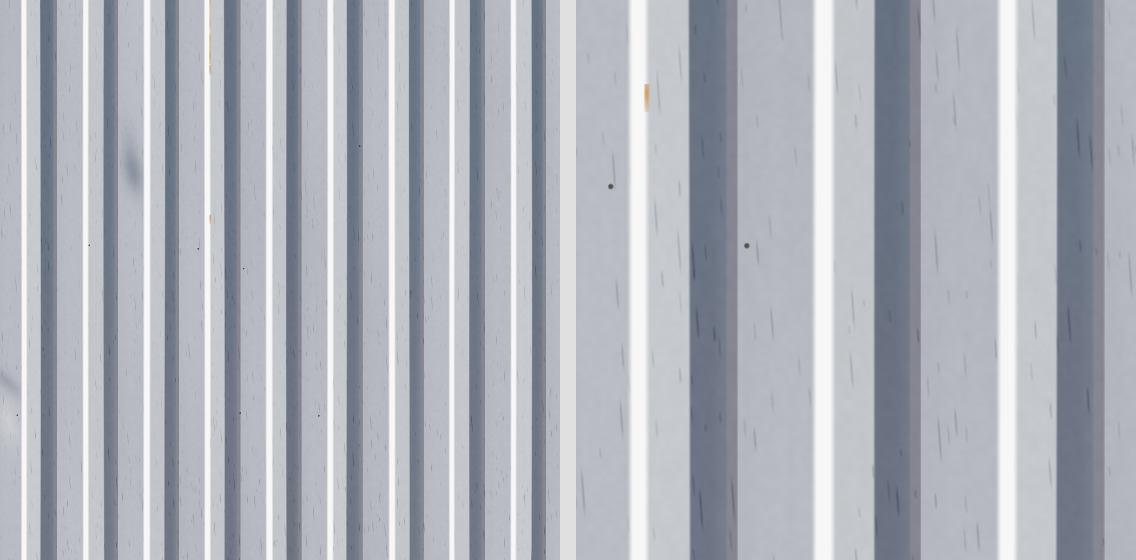
Left: the whole. Right: its middle third, enlarged.
This texture is drawn by a WebGL 1 fragment shader. Its source:

```glsl
precision highp float;
// Painted corrugated metal cladding: vertical ribs with sunlit ridges and shaded folds.

#define BAYS 9.16          // ribs across the canvas
#define FIRST_RIDGE 0.0436 // x of the first bright ridge
#define RIDGE_HALF 0.046   // the widths below are fractions of one bay
#define SHADE_START 0.286
#define LIP_START 0.474
#define BAY_END 0.536
#define JITTER 0.026       // variation of the folds between bays
#define STREAK_DEPTH 0.10
#define GRAIN_DEPTH 0.012

uniform vec2 u_resolution;

const vec3 FLAT_GREY = vec3(0.722, 0.734, 0.764);
const vec3 LIT_GREY = vec3(0.768, 0.780, 0.800);
const vec3 RIDGE_WHITE = vec3(0.970, 0.970, 0.968);
const vec3 SHADE_TOP = vec3(0.400, 0.448, 0.510);
const vec3 SHADE_BASE = vec3(0.440, 0.460, 0.520);
const vec3 LIP_GREY = vec3(0.520, 0.525, 0.570);
const vec3 RUST = vec3(0.800, 0.610, 0.380);

float hash(vec2 p) {
  return fract(sin(dot(p, vec2(127.1, 311.7))) * 43758.545);
}

// Signed random value in -1..1 for one bay
float vary(float bay, float seed) {
  return 2.0 * hash(vec2(bay, seed)) - 1.0;
}

// Antialiased step, with x in bay units
float edge(float at, float x) {
  float soft = max(0.010, 0.8 * BAYS / u_resolution.x);
  return smoothstep(at - soft, at + soft, x);
}

// Thin, tapered, slightly slanted scratches, at most one per cell
float streaks(vec2 p, vec2 grid, float density) {
  vec2 g = p * grid;
  g.y += 7.0 * hash(vec2(floor(g.x), grid.y));
  vec2 cell = floor(g);
  vec2 q = fract(g) - 0.5;
  float pick = hash(cell + grid);
  float span = mix(0.15, 0.48, hash(cell + 3.7));
  q.x += 0.22 * q.y - 0.5 * (hash(cell + 9.1) - 0.5);
  float soft = max(0.0013, 0.8 / u_resolution.x) * grid.x;
  float line = 1.0 - smoothstep(0.0, soft, abs(q.x));
  float taper = 1.0 - smoothstep(0.3 * span, span, abs(q.y));
  return line * taper * step(1.0 - density, pick);
}

// Rare dark dots
float specks(vec2 p) {
  vec2 g = p * 10.0;
  vec2 cell = floor(g);
  vec2 center = 0.2 + 0.6 * vec2(hash(cell + 1.3), hash(cell + 5.9));
  float dot_shape = 1.0 - smoothstep(0.008, 0.022, length(fract(g) - center));
  return dot_shape * step(0.92, hash(cell + 2.4));
}

// Soft slanted smudge
float dent(vec2 p, vec2 center, vec2 size) {
  vec2 d = p - center;
  d.y += 0.8 * d.x;
  d /= size;
  return exp(-dot(d, d));
}

// Fine pitted paint: bilinear blend of cell values
float grain(vec2 p) {
  vec2 c = floor(p);
  vec2 f = fract(p);
  float low = mix(hash(c), hash(c + vec2(1.0, 0.0)), f.x);
  float high = mix(hash(c + vec2(0.0, 1.0)), hash(c + 1.0), f.x);
  return mix(low, high, f.y) - 0.5;
}

void main() {
  vec2 p = gl_FragCoord.xy / u_resolution;
  float x = (p.x - FIRST_RIDGE) * BAYS;
  float bay = floor(x + 1.0 - BAY_END);
  float f = x - bay;

  // Fold positions, bent slightly along the height
  float bend = 0.006 * sin(4.0 * p.y + 2.3 * bay);
  float ridge_at = 0.5 * JITTER * vary(bay, 1.0) + 0.5 * bend;
  float ridge_half = RIDGE_HALF + 0.006 * vary(bay, 2.0);
  float shade_at = SHADE_START + JITTER * vary(bay, 3.0) + bend;

  // Faces from left to right: flat, lit, shade, lip, next flat
  float drift = sin(5.0 * p.y + 1.7 * bay) + 0.6 * sin(11.0 * p.y + 9.0 * p.x);
  vec3 flat_color = FLAT_GREY - 0.012 * (1.0 - smoothstep(-0.46, -0.25, f));
  flat_color += 0.010 * vary(bay, 4.0) + 0.006 * drift;
  vec3 lit_color = LIT_GREY + 0.008 * vary(bay, 5.0) + 0.004 * drift;
  vec3 shade_color = mix(SHADE_BASE, SHADE_TOP, smoothstep(0.1, 0.9, p.y));
  shade_color += 0.012 * vary(bay, 6.0) + 0.03 * smoothstep(0.38, LIP_START, f);

  // Dents press into the flat faces near the left side
  float dents = 0.16 * dent(p, vec2(0.238, 0.692), vec2(0.018, 0.035));
  dents += 0.05 * dent(p, vec2(0.232, 0.745), vec2(0.016, 0.040));
  dents += 0.09 * dent(p, vec2(0.012, 0.318), vec2(0.025, 0.016));
  dents -= 0.06 * dent(p, vec2(0.015, 0.245), vec2(0.022, 0.040));
  flat_color -= dents * vec3(1.1, 1.0, 0.85);

  vec3 color = mix(flat_color, lit_color, edge(ridge_at, f));
  color = mix(color, shade_color, edge(shade_at, f));
  color = mix(color, LIP_GREY, edge(LIP_START, f));
  color = mix(color, FLAT_GREY, edge(BAY_END, f));

  // Weathering of the paint
  float wear = streaks(p, vec2(85.0, 27.0), 0.20);
  wear += 0.6 * streaks(p + 0.37, vec2(130.0, 48.0), 0.16);
  color -= STREAK_DEPTH * wear * mix(1.1, 0.6, p.y);
  color += GRAIN_DEPTH * (grain(p * vec2(260.0, 150.0)) + grain(p * 340.0));
  color = mix(color, vec3(0.22), 0.8 * specks(p));

  // Sunlit ridge with soft shoulders
  float from_ridge = abs(f - ridge_at);
  float ridge = 1.0 - smoothstep(ridge_half - 0.020, ridge_half + 0.020, from_ridge);
  color = mix(color, RIDGE_WHITE, ridge);

  // Rust chips along the right shoulder of one ridge
  float chip = max(step(0.885, p.y), step(0.94, hash(vec2(floor(p.y * 60.0), 8.0))));
  float rust_line = 1.0 - smoothstep(0.004, 0.020, abs(f - ridge_at - ridge_half));
  float on_bay = 1.0 - step(0.5, abs(bay - 3.0));
  float patchy = 0.55 + 0.9 * grain(vec2(3.0, p.y * 90.0));
  color = mix(color, RUST, chip * rust_line * on_bay * patchy);

  gl_FragColor = vec4(clamp(color, 0.0, 1.0), 1.0);
}
```
